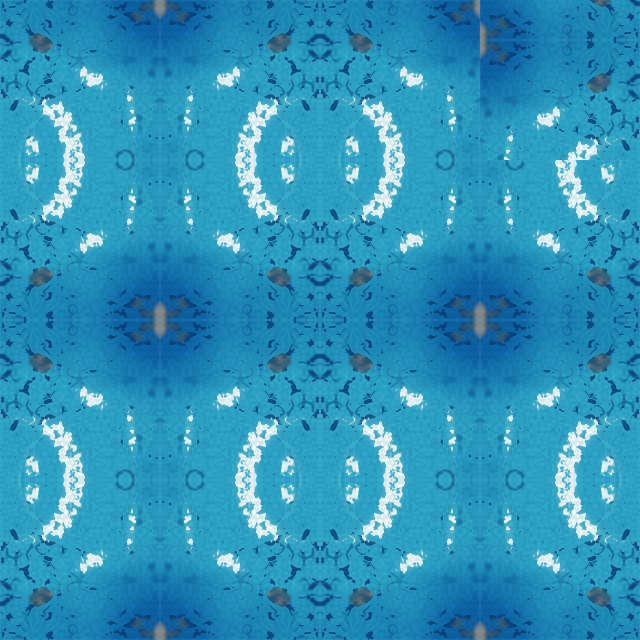
Write a three.js fragment shader that draws this pattern.

```glsl
// Mirrored glazed-blue surface: two by two repeats of white glare, dark flakes and rusty knots.
varying vec2 vUv;

const vec3 DEEP = vec3(0.03, 0.24, 0.46);
const vec3 DARK = vec3(0.06, 0.42, 0.65);
const vec3 MID = vec3(0.11, 0.53, 0.71);
const vec3 LIGHT = vec3(0.17, 0.63, 0.76);
const vec3 PALE = vec3(0.39, 0.72, 0.81);
const vec3 GLARE = vec3(0.88, 0.94, 0.95);
const vec3 SLATE = vec3(0.22, 0.34, 0.42);
const vec3 RUST = vec3(0.62, 0.56, 0.52);

vec2 gradient(vec2 cell) {
  float angle = 6.2832 * fract(sin(dot(cell, vec2(127.1, 311.7))) * 43758.5);
  return vec2(cos(angle), sin(angle));
}

float noise(vec2 p) {
  vec2 i = floor(p), f = p - i;
  vec2 s = f * f * f * (f * (f * 6.0 - 15.0) + 10.0);
  vec2 e = vec2(1.0, 0.0);
  float a = dot(gradient(i), f);
  float b = dot(gradient(i + e.xy), f - e.xy);
  float c = dot(gradient(i + e.yx), f - e.yx);
  float d = dot(gradient(i + e.xx), f - e.xx);
  return mix(mix(a, b, s.x), mix(c, d, s.x), s.y);
}

float fbm(vec2 p) {
  float sum = 0.0, amp = 1.0;
  for (int k = 0; k < 3; k++) {
    sum += amp * noise(p);
    p = mat2(1.6, 1.2, -1.2, 1.6) * p + 17.3;
    amp *= 0.55;
  }
  return sum;
}

// Triangle wave: 0 at even numbers, 1 at odd ones.
float fold(float x) {
  return abs(mod(x + 1.0, 2.0) - 1.0);
}

// Soft rotated ellipse, 1 inside and fading to 0 past its rim.
float blob(vec2 p, vec2 centre, vec2 radius, float angle) {
  vec2 d = p - centre;
  float c = cos(angle), s = sin(angle);
  d = vec2(c * d.x + s * d.y, c * d.y - s * d.x) / radius;
  return 1.0 - smoothstep(0.5, 1.3, length(d));
}

float ring(vec2 p, vec2 centre, float radius, float width) {
  return 1.0 - smoothstep(0.4 * width, width, abs(length(p - centre) - radius));
}

// Cell coordinates: x leaves the knot column, y leaves the knot row.
vec2 mirrorCell(vec2 uv) {
  vec2 p = vec2(uv.x, 1.0 - uv.y) * 4.0;
  float slipped = step(3.0, p.x) * (1.0 - step(1.0, p.y));
  return vec2(fold(p.x - 1.0), fold(p.y - 0.25 * slipped));
}

vec3 glaze(vec2 q) {
  float halo = exp(-dot(q, q) * 9.0);
  float tone = 0.12 + 0.62 * smoothstep(0.0, 0.6, q.y) + 0.34 * smoothstep(0.0, 0.4, q.x);
  tone += 0.28 * fbm(q * 4.0) - 0.5 * halo;
  vec3 col = mix(DARK, MID, smoothstep(0.0, 0.5, tone));
  col = mix(col, LIGHT, smoothstep(0.45, 0.95, tone));
  col = mix(col, vec3(0.03, 0.34, 0.62), 0.75 * halo);
  float smudge = smoothstep(0.22, 0.5, noise(q * 12.0 + 5.0)) * (1.0 - smoothstep(0.1, 0.35, q.x));
  return mix(col, DARK * 0.9, 0.7 * smudge);
}

// Dark chips, cracks and small outlined arches.
float flakes(vec2 q) {
  float zone = smoothstep(0.35, 0.7, q.x) * (1.0 - smoothstep(0.55, 0.95, q.y));
  float knot = blob(q, vec2(0.19, 0.1), vec2(0.16, 0.1), 0.0);
  float edge = blob(q, vec2(0.72, 0.56), vec2(0.09, 0.2), 0.5);
  float rim = blob(q, vec2(0.75, 0.27), vec2(0.13, 0.1), -0.4);
  float cover = max(max(0.6 * zone, knot), max(0.75 * edge, 0.8 * rim));
  vec2 bent = q + 0.03 * vec2(noise(q * 9.0), noise(q * 9.0 + 31.0));
  float chip = smoothstep(0.0, 0.13, fbm(bent * vec2(15.0, 17.0)) - 0.62 + 0.55 * cover);
  float crack = 1.0 - smoothstep(0.02, 0.1, abs(noise(bent * 11.0 + 8.0)));
  crack *= zone * smoothstep(0.0, 0.25, noise(q * 7.0 + 3.0));
  float broken = smoothstep(-0.2, 0.1, noise(q * 19.0));
  float arch = ring(q, vec2(1.0, 0.29), 0.065, 0.022) + 0.6 * ring(q, vec2(0.22, 1.0), 0.055, 0.016);
  return clamp(max(max(chip, 0.65 * crack), arch * broken), 0.0, 1.0);
}

// Regions where reflected light gathers.
float glareZone(vec2 q) {
  float r = length(q - vec2(0.98, 1.0));
  float crescent = (1.0 - smoothstep(0.035, 0.095, abs(r - 0.445))) * smoothstep(0.56, 0.7, q.y);
  float patchGlow = blob(q, vec2(0.43, 0.49), vec2(0.115, 0.055), -0.52);
  float sliver = 0.75 * blob(q, vec2(0.18, 0.7), vec2(0.028, 0.17), 0.1);
  float star = 0.8 * blob(q, vec2(0.8, 0.91), vec2(0.055, 0.075), 0.0);
  return max(max(crescent, patchGlow), max(sliver, star));
}

void main() {
  vec2 q = mirrorCell(vUv);
  vec3 col = glaze(q);
  col = mix(col, DEEP, 0.85 * flakes(q));

  // Rusty patches where the glaze has worn off
  float worn = smoothstep(0.3, 0.7, blob(q, vec2(0.75, 0.27), vec2(0.085, 0.055), -0.5) + 0.5 * fbm(q * 16.0));
  worn *= blob(q, vec2(0.75, 0.27), vec2(0.12, 0.09), -0.5);
  float core = blob(q, vec2(0.08, 0.07), vec2(0.13, 0.05), 0.5) * smoothstep(-0.3, 0.2, fbm(q * 18.0));
  float tan = max(worn * smoothstep(-0.1, 0.4, noise(q * 13.0 + 2.0)), blob(q, vec2(0.0, 0.04), vec2(0.04, 0.07), 0.0));
  col = mix(col, SLATE, 0.8 * max(worn, core));
  col = mix(col, RUST, 0.75 * tan);

  // Broken white reflections over a pale bloom
  float zone = glareZone(q);
  float streak = fbm(mat2(0.9, 0.4, -0.4, 0.9) * q * vec2(25.0, 17.0) + 40.0);
  float arcLine = ring(q, vec2(0.55, 1.0), 0.33, 0.012) * smoothstep(0.68, 0.8, q.y) * step(0.5, q.x);
  col = mix(col, PALE, 0.5 * zone + 0.3 * arcLine);
  col = mix(col, GLARE, smoothstep(0.0, 0.32, streak + 0.85 * zone - 0.5) * smoothstep(0.05, 0.4, zone));

  // Fine grain and faint seams along the mirror axes
  vec2 toAxis = min(q, 1.0 - q);
  float seam = 1.0 - smoothstep(0.002, 0.012, min(toAxis.x, toAxis.y));
  col = mix(col, PALE, 0.12 * seam);
  gl_FragColor = vec4(col * (1.0 + 0.12 * noise(q * 45.0)), 1.0);
}
```
